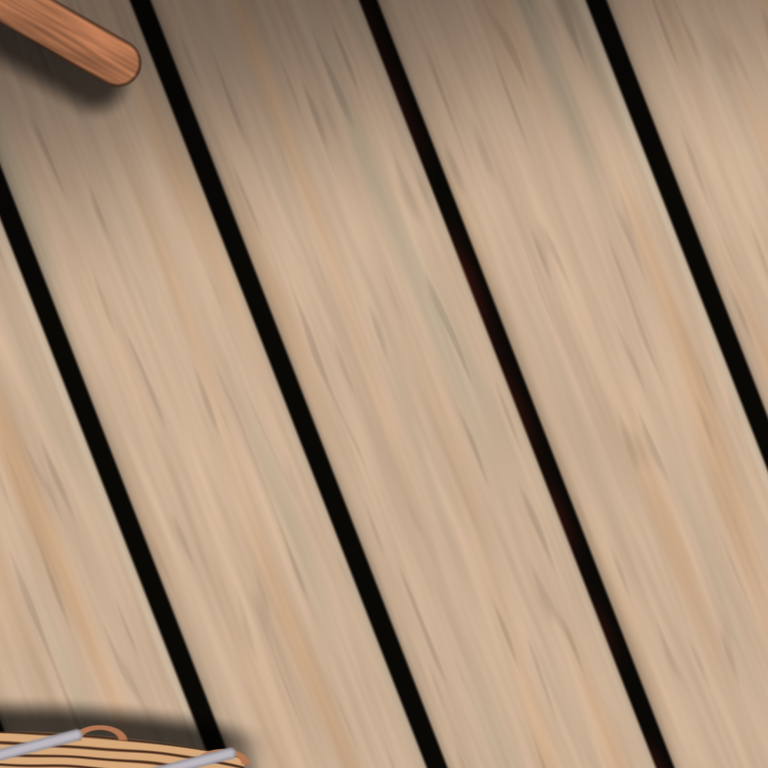
Reproduce this texture procedurally as a three.js fragment shader.

```glsl
varying vec2 vUv;

const float SLANT = 0.387;          // sideways drift of a gap per unit of height
const float FIRST_GAP = 0.1823;     // where a gap meets the top edge
const float PITCH = 0.2969;
const float LEFT_PITCH = 0.2786;
const float GAP_HALF = 0.0132;
const float SOFT = 0.0022;
const float GRAIN = 0.14;
const vec3 WOOD = vec3(0.80, 0.69, 0.585);
const vec3 OCHRE = vec3(0.78, 0.62, 0.46);
const vec3 SAGE = vec3(0.72, 0.66, 0.56);
const vec3 PALE_EDGE = vec3(0.86, 0.78, 0.68);
const vec3 GAP_BLACK = vec3(0.035, 0.03, 0.02);
const vec3 GAP_RED = vec3(0.19, 0.065, 0.045);
const vec3 SHADE = vec3(0.56, 0.55, 0.55);
const vec3 LEG_WOOD = vec3(0.61, 0.40, 0.28);
const vec3 CANE = vec3(0.84, 0.66, 0.48);
const vec3 CANE_DARK = vec3(0.28, 0.17, 0.11);
const vec3 RIBBON = vec3(0.74, 0.72, 0.75);
const vec2 LEG_TIP = vec2(0.153, 0.918);
const vec2 LEG_TOP = vec2(-0.108, 1.067);
const float LEG_RADIUS = 0.031;

vec2 hash2(vec2 p) {
  vec2 h = vec2(dot(p, vec2(127.1, 311.7)), dot(p, vec2(269.5, 183.3)));
  return fract(sin(h) * 43758.5) * 2.0 - 1.0;
}

float gradientNoise(vec2 p) {
  vec2 i = floor(p), f = fract(p);
  vec2 w = f * f * f * (f * (f * 6.0 - 15.0) + 10.0);
  vec2 e = vec2(0.0, 1.0);
  float low = mix(dot(hash2(i), f), dot(hash2(i + e.yx), f - e.yx), w.x);
  float high = mix(dot(hash2(i + e.xy), f - e.xy), dot(hash2(i + e.yy), f - e.yy), w.x);
  return mix(low, high, w.y);
}

float segment(vec2 p, vec2 a, vec2 b) {
  vec2 ab = b - a;
  return length(p - a - ab * clamp(dot(p - a, ab) / dot(ab, ab), 0.0, 1.0));
}

float cover(float d) { return 1.0 - smoothstep(-SOFT, SOFT, d); }

vec3 plankWood(vec2 g, float plank) {
  g += plank * vec2(3.7, 5.3);
  float tint = gradientNoise(g * vec2(24.0, 1.6));
  float broad = gradientNoise(g * vec2(38.0, 2.6) + 9.0);
  float fine = gradientNoise(g * vec2(115.0, 6.5) + 21.0);
  float flecks = smoothstep(0.18, 0.5, gradientNoise(g * vec2(75.0, 7.0) + 40.0));
  vec3 c = mix(WOOD, OCHRE, smoothstep(0.05, 0.5, tint) * 0.55);
  c = mix(c, SAGE, smoothstep(0.05, 0.5, -tint) * 0.7);
  return c * (1.0 + GRAIN * (0.6 * broad + 0.5 * fine) - 0.11 * flecks);
}

vec3 deck(vec2 p) {
  float u = p.x - SLANT * (1.0 - p.y) - FIRST_GAP;
  float pitch = u < 0.0 ? LEFT_PITCH : PITCH;
  float s = u / pitch;
  float gap = floor(s + 0.5);
  float d = (s - gap) * pitch;

  // Gaps differ in a cycle of three: plain, thin and reddish, wide bevel
  float kind = mod(gap + 3.0, 3.0);
  float bevelled = step(1.5, kind);
  float reddish = step(0.5, kind) - bevelled;
  vec2 along = normalize(vec2(SLANT, -1.0));
  vec2 grain = vec2(dot(p, vec2(-along.y, along.x)), dot(p, along));
  vec3 c = plankWood(grain, floor(s));

  // Plank edges
  float halfWidth = GAP_HALF - 0.0015 * reddish;
  float edge = abs(d) - halfWidth;
  float bevel = smoothstep(0.0, 0.004, edge) * (1.0 - smoothstep(0.006, 0.016, edge));
  c = mix(c, PALE_EDGE, bevel * (d < 0.0 ? 0.45 + 0.4 * bevelled : 0.12));
  c *= 1.0 - (d < 0.0 ? 0.18 : 0.30) * exp(-max(edge, 0.0) / 0.007);

  // Gap interior
  float redness = reddish * smoothstep(-0.3, 0.4, gradientNoise(vec2(grain.y * 7.0, 2.0)));
  vec3 dark = mix(GAP_BLACK, GAP_RED, redness * smoothstep(-0.012, 0.012, -d));
  return mix(c, dark, 1.0 - smoothstep(-0.003, 0.003, edge));
}

void main() {
  vec2 p = vUv;
  vec3 c = deck(p);

  // Soft shade over the upper left
  float shade = smoothstep(0.62, 1.04, p.y + 0.06 - 0.22 * p.x);
  c *= mix(vec3(1.0), SHADE, shade);

  // Leg and its shadow
  float legShadow = segment(p, LEG_TOP - vec2(0.03, 0.022), LEG_TIP - vec2(0.03, 0.022)) - LEG_RADIUS;
  c *= 1.0 - 0.6 * (1.0 - smoothstep(-0.012, 0.025, legShadow));
  vec2 axis = normalize(LEG_TIP - LEG_TOP);
  vec2 q = vec2(dot(p - LEG_TIP, axis), dot(p - LEG_TIP, vec2(-axis.y, axis.x)));
  float leg = segment(p, LEG_TOP, LEG_TIP) - LEG_RADIUS;
  float legGrain = gradientNoise(q * vec2(14.0, 190.0));
  vec3 legColor = LEG_WOOD * (1.05 + 0.35 * legGrain + 5.0 * q.y);
  legColor *= mix(0.4, 1.0, smoothstep(0.0, 0.006, -leg));
  c = mix(c, legColor, cover(leg));

  // Basket rim and its shadow
  float depth = 0.047 - 0.33 * p.x * p.x - p.y;
  float nearRim = smoothstep(-0.05, -0.015, depth) * (1.0 - smoothstep(0.27, 0.36, p.x));
  c *= 1.0 - 0.68 * nearRim;
  float strand = abs(fract(depth / 0.014 + 0.5 * gradientNoise(p * vec2(9.0, 20.0))) - 0.5);
  vec3 cane = mix(CANE, CANE_DARK, smoothstep(0.25, 0.5, strand));
  c = mix(c, cane, cover(max(-depth, p.x - 0.318)));

  // Arched loops and pale ribbons
  for (int i = 0; i < 2; i++) {
    float k = float(i);
    vec2 loopAt = p - vec2(0.13 + 0.16 * k, 0.036 - 0.031 * k);
    float arch = abs(length(loopAt * vec2(1.0, 1.8)) - 0.03) - 0.0055;
    c = mix(c, LEG_WOOD * 1.15, cover(max(arch, -loopAt.y)));
    vec2 start = vec2(0.2 * k, 0.017 - 0.024 * k);
    float ribbon = segment(p, start, start + vec2(0.1, 0.026)) - 0.0075;
    c = mix(c, RIBBON * (0.8 + 0.2 * smoothstep(0.0, 0.006, -ribbon)), cover(ribbon));
  }
  gl_FragColor = vec4(c, 1.0);
}
```
